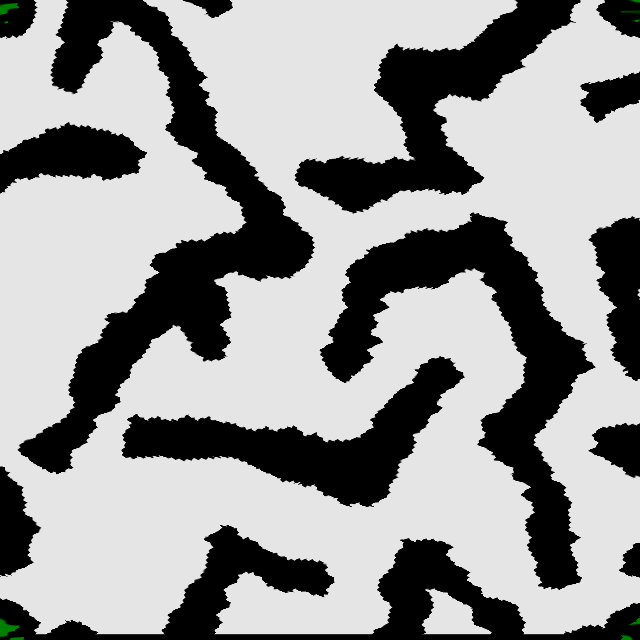
This pattern is drawn by a WebGL 1 fragment shader. Its source:

```glsl
precision highp float;
// Black branching worms with ragged, scalloped rims on a pale grey ground.
uniform vec2 u_resolution;

const vec3 GROUND = vec3(0.898);
const vec3 INK = vec3(0.0);
const vec3 CORE_GREEN = vec3(0.0, 0.5, 0.0);
const float SPACING = 0.172;    // distance between lattice nodes
const float RADIUS = 0.0285;    // mean half width of a worm
const float KEEP = 0.7;         // share of lattice links that are drawn
const float FILLET = 0.03;      // rounding where worms join

float hash(vec2 p) {
  vec3 q = fract(vec3(p.xyx) * 0.1031);
  q += dot(q, q.yzx + 33.33);
  return fract((q.x + q.y) * q.z);
}

float valueNoise(vec2 p) {
  vec2 i = floor(p), f = fract(p);
  f = f * f * (3.0 - 2.0 * f);
  float low = mix(hash(i), hash(i + vec2(1.0, 0.0)), f.x);
  float high = mix(hash(i + vec2(0.0, 1.0)), hash(i + 1.0), f.x);
  return mix(low, high, f.y);
}

float triangleWave(float x) {
  return abs(fract(x) - 0.5) * 4.0 - 1.0;
}

float smoothMin(float a, float b, float k) {
  float h = max(k - abs(a - b), 0.0) / k;
  return min(a, b) - h * h * k * 0.25;
}

float segmentDistance(vec2 p, vec2 a, vec2 b) {
  vec2 ap = p - a, ab = b - a;
  return length(ap - ab * clamp(dot(ap, ab) / dot(ab, ab), 0.0, 1.0));
}

// Jittered node of a triangular lattice, in lattice units.
vec2 nodePosition(vec2 id) {
  vec2 jitter = vec2(hash(id + 17.3), hash(id + 71.9)) - 0.5;
  return vec2(id.x + 0.5 * id.y, 0.866 * id.y) + 0.42 * jitter;
}

// Each node sends at most one link along one of three lattice directions.
vec2 linkDirection(float choice) {
  if (choice < 0.33) return vec2(1.0, 0.0);
  if (choice < 0.67) return vec2(0.0, 1.0);
  return vec2(-1.0, 1.0);
}

// Distance to the centre lines of the worms, in canvas units.
float wormDistance(vec2 p) {
  vec2 q = p / SPACING + 20.0;
  float row = q.y / 0.866;
  vec2 base = floor(vec2(q.x - 0.5 * row, row) + 0.5);
  float d = 1.0;
  for (int j = -2; j <= 2; j++) {
    for (int i = -2; i <= 2; i++) {
      vec2 id = base + vec2(float(i), float(j));
      if (hash(id + 5.1) < KEEP) {
        vec2 target = id + linkDirection(hash(id + 43.7));
        float link = segmentDistance(q, nodePosition(id), nodePosition(target));
        d = smoothMin(d, link * SPACING, FILLET);
      }
    }
  }
  return d;
}

// Shears rows, then columns: scallops and teeth that never tear off the rim.
vec2 roughen(vec2 p) {
  float rowShift = 0.024 * (valueNoise(p * vec2(12.0, 75.0) + 9.0) - 0.5);
  p.x += rowShift + 0.0018 * triangleWave(p.y * 128.0);
  float columnShift = 0.012 * (valueNoise(p * vec2(60.0, 12.0) + 37.0) - 0.5);
  p.y += columnShift + 0.0018 * triangleWave(p.x * 85.0);
  return p;
}

float coverage(float d, float pixel) {
  return 1.0 - smoothstep(-0.6 * pixel, 0.6 * pixel, d);
}

void main() {
  float pixel = 1.0 / min(u_resolution.x, u_resolution.y);
  vec2 p = gl_FragCoord.xy * pixel;
  vec2 extent = u_resolution * pixel;
  vec2 rough = roughen(p);

  // Bent, unevenly thick worms.
  vec2 bend = vec2(valueNoise(rough * 9.0 + 3.0), valueNoise(rough * 9.0 + 51.0)) - 0.5;
  float thickness = RADIUS + 0.018 * (valueNoise(rough * 11.0 + 27.0) - 0.5);
  float d = wormDistance(rough + 0.05 * bend) - thickness;

  // Dark corners and a thin strip along the bottom.
  vec2 toCorner = max(min(rough, extent - rough), 0.0);
  float corner = length(toCorner) - 0.06;
  d = min(d, min(corner, p.y - 0.009));

  // Small green flecks deep in the corners.
  float grain = valueNoise(p * vec2(40.0, 110.0));
  float fleck = max(corner + 0.025, 0.01 * (0.6 - grain));
  vec3 ink = mix(INK, CORE_GREEN, coverage(fleck, pixel));

  gl_FragColor = vec4(mix(GROUND, ink, coverage(d, pixel)), 1.0);
}
```
